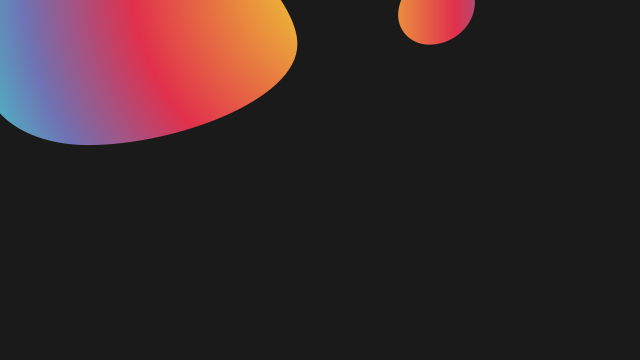
Write a WebGL 1 fragment shader that draws this background.

```glsl
precision highp float;
// Two smooth gradient blobs hanging from the top of a charcoal canvas.
// Each outline is a closed chain of cubic curves, turned into a signed distance;
// the fill is one colour ramp, read radially in one blob and across the other.

uniform vec2 u_resolution;

const vec3 CHARCOAL = vec3(0.102);
const vec3 AMBER = vec3(0.925, 0.667, 0.224);
const vec3 RED = vec3(0.882, 0.188, 0.298);
const vec3 VIOLET = vec3(0.435, 0.447, 0.702);
const vec3 CYAN = vec3(0.314, 0.675, 0.765);

vec2 cubic(vec2 a, vec2 b, vec2 c, vec2 d, float t) {
  float s = 1.0 - t;
  return s * s * s * a + 3.0 * s * t * (s * b + t * c) + t * t * t * d;
}

// Folds one curve into the outline state: x = squared distance, y = side sign.
vec2 addCurve(vec2 state, vec2 p, vec2 a, vec2 b, vec2 c, vec2 d) {
  vec2 start = a;
  for (int i = 1; i <= 32; i++) {
    vec2 end = cubic(a, b, c, d, float(i) * 0.03125);
    vec2 edge = end - start;
    vec2 toP = p - start;
    vec2 gap = toP - edge * clamp(dot(toP, edge) / dot(edge, edge), 0.0, 1.0);
    state.x = min(state.x, dot(gap, gap));
    // A ray to the right flips the sign at each crossing.
    if ((start.y > p.y) != (end.y > p.y)) {
      if (toP.x < edge.x * toP.y / edge.y) state.y = -state.y;
    }
    start = end;
  }
  return state;
}

float signedDistance(vec2 state) {
  return state.y * sqrt(state.x);
}

float largeBlob(vec2 p) {
  vec2 top = vec2(0.671, 1.139);
  vec2 right = vec2(0.826, 0.877);
  vec2 bottom = vec2(0.245, 0.597);
  vec2 left = vec2(0.0, 0.685);
  vec2 s = vec2(100.0, 1.0);
  s = addCurve(s, p, top, vec2(0.752, 1.046), vec2(0.826, 0.954), right);
  s = addCurve(s, p, right, vec2(0.826, 0.722), vec2(0.486, 0.597), bottom);
  s = addCurve(s, p, bottom, vec2(0.139, 0.597), vec2(0.051, 0.630), left);
  s = addCurve(s, p, left, vec2(-0.139, 0.838), vec2(-0.463, 1.278), top);
  return signedDistance(s);
}

float smallBlob(vec2 p) {
  vec2 left = vec2(1.106, 0.958);
  vec2 bottom = vec2(1.192, 0.876);
  vec2 right = vec2(1.319, 0.993);
  vec2 top = vec2(1.227, 1.083);
  vec2 s = vec2(100.0, 1.0);
  s = addCurve(s, p, left, vec2(1.106, 0.912), vec2(1.144, 0.876), bottom);
  s = addCurve(s, p, bottom, vec2(1.262, 0.876), vec2(1.319, 0.931), right);
  s = addCurve(s, p, right, vec2(1.319, 1.051), vec2(1.273, 1.083), top);
  s = addCurve(s, p, top, vec2(1.162, 1.083), vec2(1.106, 1.019), left);
  return signedDistance(s);
}

float span(float from, float to, float x) {
  return clamp((x - from) / (to - from), 0.0, 1.0);
}

// Amber to red to violet to cyan, with straight blends between the stops.
vec3 ramp(float x) {
  vec3 color = mix(AMBER, RED, span(0.24, 0.641, x));
  color = mix(color, VIOLET, span(0.641, 0.942, x));
  return mix(color, CYAN, span(0.942, 1.088, x));
}

float coverage(float dist, float pixel) {
  return clamp(0.5 - dist / pixel, 0.0, 1.0);
}

void main() {
  // Canvas height is one unit.
  float pixel = 1.0 / u_resolution.y;
  vec2 p = gl_FragCoord.xy * pixel;

  vec3 radialFill = ramp(distance(p, vec2(1.002, 1.086)));
  vec3 linearFill = ramp(0.641 + 1.95 * (p.x - 1.264));

  vec3 color = mix(CHARCOAL, radialFill, coverage(largeBlob(p), pixel));
  color = mix(color, linearFill, coverage(smallBlob(p), pixel));
  gl_FragColor = vec4(color, 1.0);
}
```
